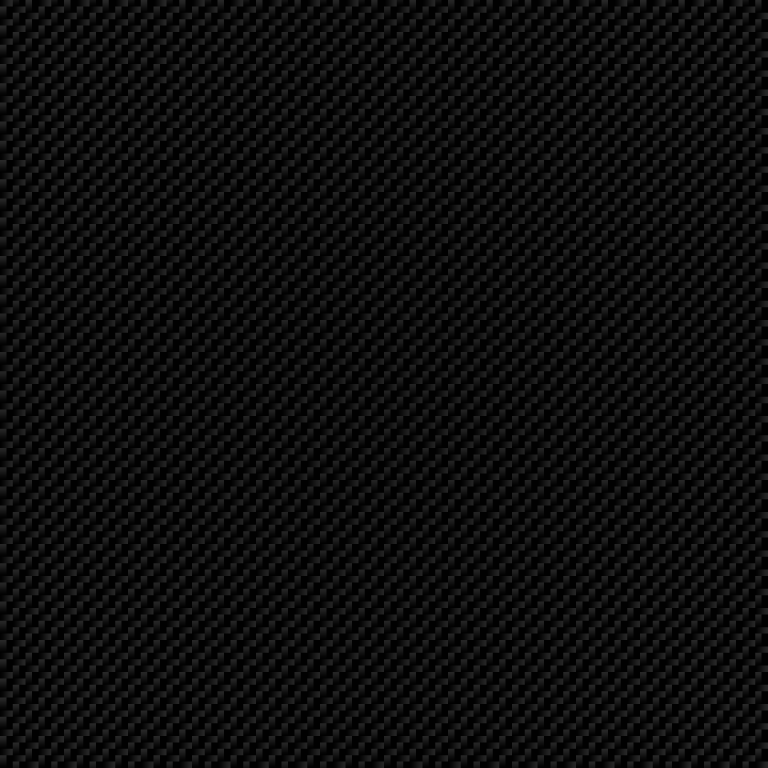
Reproduce this texture procedurally as a Shadertoy shader.

```glsl
// Light along a fibre strip, t from its dark end (0) to its lit end (1)
float sheen(float t) {
    return 0.15 * smoothstep(-0.1, 1.1, t);
}

// Stepped twill, measured in thread widths: each column is two threads wide
// and sits two threads higher than the column to its left
float weave(vec2 p) {
    float column = floor(p.x / 2.0);
    float x = p.x - 2.0 * column;
    float y = mod(p.y - 2.0 * column, 3.0);

    // Strip lying across, lit at its right end
    if (y > 2.0) return sheen(x / 2.0);

    // Two upright strips: one lit at its top, joining the rising steps,
    // and one in shadow
    return x < 1.0 ? sheen(y / 2.0) : 0.004;
}

void mainImage(out vec4 fragColor, in vec2 fragCoord) {
    const int SAMPLES = 4;
    float light = 0.0;

    // Average a grid of samples in each pixel to smooth the edges;
    // 120 threads give 20 repeats across and 40 down
    for (int j = 0; j < SAMPLES; j++) {
        for (int i = 0; i < SAMPLES; i++) {
            vec2 offset = (vec2(i, j) + 0.5) / float(SAMPLES) - 0.5;
            light += weave(120.0 * (fragCoord + offset) / iResolution.xy);
        }
    }
    light /= float(SAMPLES * SAMPLES);

    // Slight wrapping lift towards the borders
    vec2 wave = cos(6.28318 * fragCoord / iResolution.xy);
    light *= 1.0 + 0.04 * (wave.x + wave.y);

    fragColor = vec4(vec3(light), 1.0);
}
```
